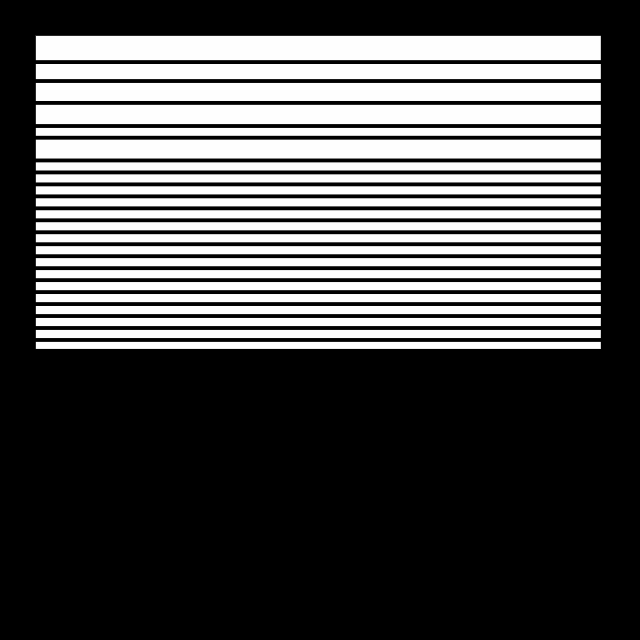
A Shadertoy shader for this pattern:

```glsl
// Coverage of the inside of a signed distance, smoothed over one pixel
float coverage(float dist, float pixel) {
    return clamp(0.5 - dist / pixel, 0.0, 1.0);
}

void mainImage(out vec4 fragColor, in vec2 fragCoord) {
    vec2 uv = fragCoord / iResolution.xy;
    float pixel = 1.0 / min(iResolution.x, iResolution.y);

    // White block in the upper half
    vec2 edge = abs(uv - vec2(0.4974, 0.6994)) - vec2(0.4414, 0.2446);
    float block = coverage(max(edge.x, edge.y), pixel);

    // Evenly spaced gaps, counted upwards from the lowest one
    float row = clamp(round((uv.y - 0.4688) / 0.0187), 0.0, 15.0);
    float gapDist = abs(uv.y - 0.4688 - row * 0.0187);

    // Uneven gaps near the top
    float upperGaps[5] = float[5](0.7848, 0.8031, 0.8392, 0.8734, 0.9030);
    for (int i = 0; i < 5; i++) {
        gapDist = min(gapDist, abs(uv.y - upperGaps[i]));
    }

    float gap = coverage(gapDist - 0.003, pixel);
    fragColor = vec4(vec3(0.995 * block * (1.0 - gap)), 1.0);
}
```
